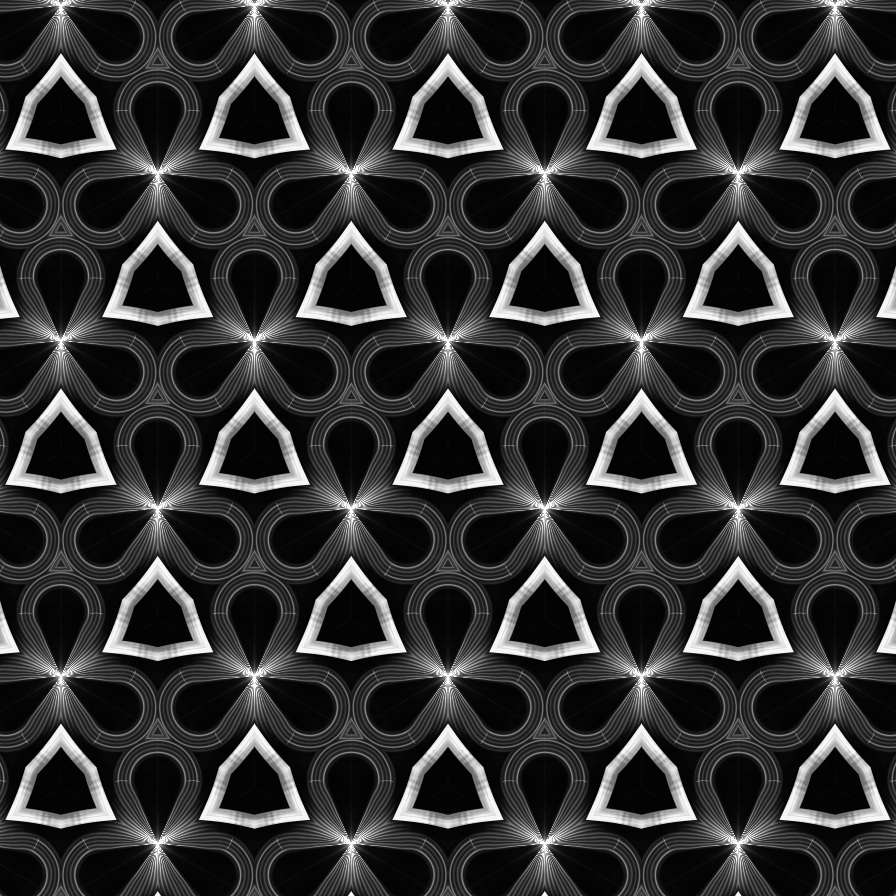
Write a Shadertoy shader that draws this pattern.

```glsl
// Kaleidoscopic lattice of stranded three-petal knots and silver three-pointed rings.

float hash(vec2 p) {
    vec3 h = fract(vec3(p.xyx) * 0.1031);
    h += dot(h, h.yzx + 33.33);
    return fract((h.x + h.y) * h.z);
}

float noise(vec2 p) {
    vec2 i = floor(p), f = fract(p);
    f *= f * (3.0 - 2.0 * f);
    return mix(mix(hash(i), hash(i + vec2(1, 0)), f.x),
               mix(hash(i + vec2(0, 1)), hash(i + vec2(1, 1)), f.x), f.y);
}

// Offset from the nearest point of a triangular lattice with unit spacing
vec2 nearestKnot(vec2 p) {
    vec2 cell = vec2(1.0, sqrt(3.0));
    vec2 a = mod(p + 0.5 * cell, cell) - 0.5 * cell;
    vec2 b = mod(p, cell) - 0.5 * cell;
    return dot(a, a) < dot(b, b) ? a : b;
}

// Fold three mirrored petals onto half of the upright one
vec2 foldPetal(vec2 q) {
    q.x = abs(q.x);
    vec2 n = vec2(0.5, -0.866);
    q -= 2.0 * max(dot(q, n), 0.0) * n;
    return vec2(abs(q.x), q.y);
}

// Radius of the teardrop through q: round at the tip, pointed at the knot
float teardropRadius(vec2 q) {
    vec2 tip = vec2(0.0, 0.33);
    return dot(q, q - tip) < 0.0 ? tip.y * q.x / max(length(q), 1e-4) : length(q - tip);
}

float stroke(float dist, float halfWidth, float aa) {
    return 1.0 - smoothstep(halfWidth - aa, halfWidth + aa, abs(dist));
}

void mainImage(out vec4 fragColor, in vec2 fragCoord) {
    float aa = 0.7 * 4.63 / iResolution.y;
    vec2 p = (fragCoord - 0.5 * iResolution.xy) / iResolution.y * 4.63;
    vec2 q = foldPetal(nearestKnot(p - vec2(0.0, 0.554)));
    float r = length(q);
    float radius = teardropRadius(q);

    // Ring coordinates: across the band and along its straight edge
    vec2 t = q - vec2(0.5, 0.2887);
    vec2 corner = vec2(dot(t, vec2(-0.866, -0.5)), dot(t, vec2(-0.5, 0.866)));
    float across = dot(corner, vec2(0.63, 0.777));
    float along = dot(corner, vec2(-0.777, 0.63));
    across += 0.007 * sin(clamp((along + 0.257) / 0.29, 0.0, 1.0) * 3.1416);

    // Dark ground with faint grain and a hairline on the petal axis
    float tone = 0.012 + 0.03 * noise(q * 45.0) * noise(q * 12.0 + 7.0);
    tone += 0.035 * stroke(q.x, 0.002, aa);

    // Strands sweeping around each petal and gathering at the knot
    float wave = radius * 48.0 + 0.5 * noise(q * 9.0);
    float strand = pow(0.5 + 0.5 * cos(6.2832 * wave), 1.5);
    strand = mix(0.35, 1.0, strand) * mix(0.6, 1.1, hash(vec2(floor(wave + 0.5), 3.0)));
    float nearKnot = 1.0 - smoothstep(0.14, 0.36, r);
    float band = smoothstep(0.115, 0.145, radius);
    band *= mix(1.0 - smoothstep(0.205, 0.24, radius), 1.0, nearKnot);
    tone += band * strand * (0.32 + 0.95 * exp(-9.0 * r));

    // Outlined hook over the tip with a curved cap at its end
    float hook = smoothstep(0.29, 0.34, q.y);
    tone += 0.2 * hook * stroke(radius - 0.142, 0.003, aa);
    tone += 0.22 * hook * stroke(radius - 0.203, 0.003, aa);
    float cap = q.y - 0.325 + 3.0 * pow(radius - 0.18, 2.0);
    tone += 0.3 * stroke(cap, 0.002, aa) * stroke(radius - 0.185, 0.033, aa);

    // Small nested triangles where three tips meet
    float toTips = 0.5774 - q.y;
    float web = 1.0 - smoothstep(0.06, 0.1, length(q - vec2(0.0, 0.5774)));
    tone += 0.1 * web * smoothstep(0.2, 0.22, radius);
    tone += 0.25 * web * (stroke(toTips - 0.034, 0.003, aa) + stroke(toTips - 0.016, 0.003, aa));

    // Six-rayed glint on the knot
    float rayGap = abs(dot(q, vec2(0.5, -0.866)));
    tone += 0.45 * exp(-90.0 * rayGap - 7.0 * r);
    tone += 0.35 * exp(-110.0 * q.x - 18.0 * r) + 0.35 * exp(-28.0 * r);

    // Silver ring, brushed along its edges, around a black centre
    float outside = smoothstep(0.209 - aa, 0.209 + aa, across);
    float inside = 1.0 - smoothstep(0.139 - aa, 0.139 + aa, across);
    tone *= mix(0.45, 1.0, smoothstep(0.209, 0.235, across));
    float silver = mix(0.58, 1.0, smoothstep(0.138, 0.19, across));
    silver -= 0.24 * exp(-pow((along + 0.035) * 16.0, 2.0)) * (0.4 + noise(vec2(along * 60.0, 2.0)));
    silver += 0.22 * (noise(vec2(across * 170.0, along * 14.0)) - 0.45);
    silver = clamp(silver, 0.45, 0.97);
    float hollow = 0.012 + 0.05 * stroke(corner.y, 0.0015, aa) * noise(corner * 30.0);
    tone = mix(mix(silver, hollow, inside), tone, outside);

    fragColor = vec4(vec3(clamp(tone, 0.0, 1.0)), 1.0);
}
```
